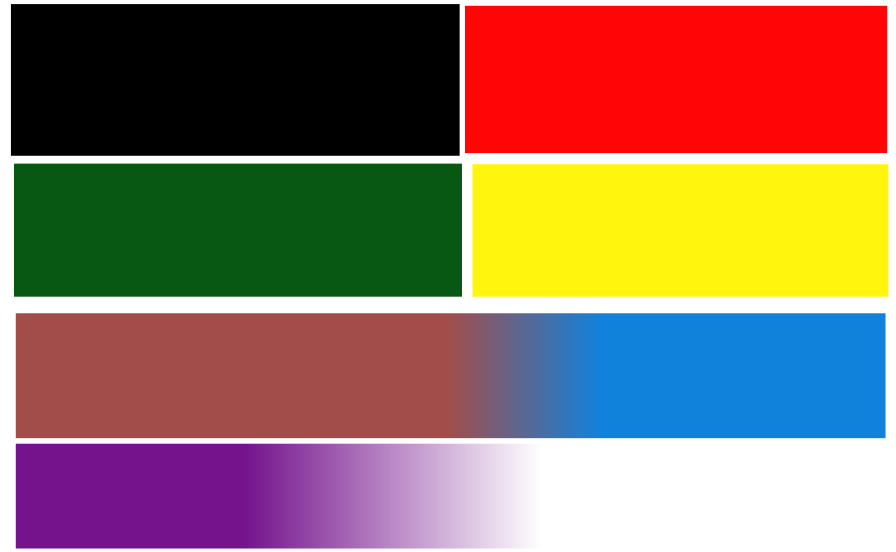
This background is drawn by a WebGL 2 fragment shader. Its source:

```glsl
#version 300 es
precision highp float;

uniform vec2 u_resolution;
out vec4 fragColor;

// Antialiased coverage of a box given by its lower left and upper right corners
float boxCoverage(vec2 p, vec2 lowerLeft, vec2 upperRight) {
    vec2 inside = min(p - lowerLeft, upperRight - p);
    vec2 edge = clamp(inside * u_resolution + 0.5, 0.0, 1.0);
    return edge.x * edge.y;
}

void main() {
    vec2 p = gl_FragCoord.xy / u_resolution;
    vec3 white = vec3(1.0);
    vec3 color = white;

    // Top row: black and red panels
    color = mix(color, vec3(0.0), boxCoverage(p, vec2(0.0122, 0.7178), vec2(0.5130, 0.9926)));
    color = mix(color, vec3(1.0, 0.02, 0.02), boxCoverage(p, vec2(0.5189, 0.7226), vec2(0.9902, 0.9895)));

    // Second row: green and yellow panels
    color = mix(color, vec3(0.03, 0.345, 0.075), boxCoverage(p, vec2(0.0156, 0.4625), vec2(0.5156, 0.7036)));
    color = mix(color, vec3(1.0, 0.96, 0.05), boxCoverage(p, vec2(0.5273, 0.4625), vec2(0.9915, 0.7025)));

    // Third row: brown blending into blue
    float blueAmount = clamp((p.x - 0.499) / 0.172, 0.0, 1.0);
    vec3 brownToBlue = mix(vec3(0.635, 0.302, 0.29), vec3(0.065, 0.51, 0.86), blueAmount);
    color = mix(color, brownToBlue, boxCoverage(p, vec2(0.0176, 0.2062), vec2(0.9883, 0.4325)));

    // Bottom row: purple fading to white
    float fade = clamp((p.x - 0.273) / 0.332, 0.0, 1.0);
    vec3 purpleToWhite = mix(vec3(0.455, 0.075, 0.55), white, fade);
    color = mix(color, purpleToWhite, boxCoverage(p, vec2(0.0176, 0.0063), vec2(0.9883, 0.1962)));

    fragColor = vec4(color, 1.0);
}
```
